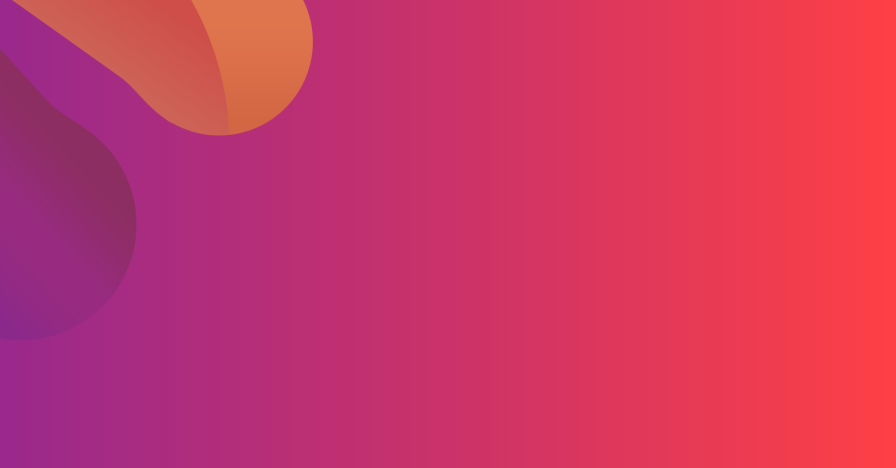
Write a Shadertoy shader that draws this background.

```glsl
// Two soft teardrop blobs, amber and plum, over a violet-to-red horizontal gradient.

// Lengths are in canvas heights, with the origin at the lower left.
const vec3 BG_LEFT  = vec3(0.600, 0.160, 0.548);
const vec3 BG_MID   = vec3(0.795, 0.197, 0.412);
const vec3 BG_RIGHT = vec3(0.995, 0.250, 0.272);

const vec2  AMBER_CENTER = vec2(0.468, 0.911);
const vec2  AMBER_DIR    = vec2(0.815, -0.580);
const float AMBER_RADIUS = 0.2005;
const float AMBER_EDGE   = 0.184;
const vec3  AMBER_TOP    = vec3(0.875, 0.460, 0.305);
const vec3  AMBER_BOTTOM = vec3(0.825, 0.400, 0.265);

// Coral overlay, bounded on the right by a large circle
const vec2  ARC_CENTER  = vec2(-0.136, 0.691);
const float ARC_RADIUS  = 0.626;
const vec3  CORAL_INNER = vec3(0.810, 0.305, 0.285);
const vec3  CORAL_OUTER = vec3(0.802, 0.385, 0.340);

const vec2  PLUM_CENTER = vec2(0.0446, 0.520);
const vec2  PLUM_DIR    = vec2(0.673, -0.740);
const float PLUM_RADIUS = 0.247;
const float PLUM_EDGE   = 0.220;
const vec3  PLUM_SHADOW = vec3(0.550, 0.180, 0.385);
const vec3  PLUM_BODY   = vec3(0.598, 0.167, 0.500);
const vec3  PLUM_DEEP   = vec3(0.535, 0.160, 0.550);

const float BLEND = 0.025;

float smoothUnion(float a, float b, float k) {
    float h = max(k - abs(a - b), 0.0) / k;
    return min(a, b) - 0.25 * h * h * k;
}

// A disc with a broad tail: along runs towards the tip, across points out of the tail's edge
float blobDistance(vec2 q, vec2 along, vec2 across, float radius, float edge) {
    float disc = length(q) - radius;
    float tail = max(dot(q, across) - edge, dot(q, along));
    return smoothUnion(disc, tail, BLEND);
}

// Antialiased coverage of the inside of a distance field
float coverage(float d) {
    float pixel = 1.0 / iResolution.y;
    return 1.0 - smoothstep(-0.75 * pixel, 0.75 * pixel, d);
}

vec3 background(float u) {
    vec3 leftHalf = mix(BG_LEFT, BG_MID, clamp(2.0 * u, 0.0, 1.0));
    return mix(leftHalf, BG_RIGHT, clamp(2.0 * u - 1.0, 0.0, 1.0));
}

vec3 plumColor(float h) {
    vec3 lower = mix(PLUM_BODY, PLUM_DEEP, smoothstep(0.0, 1.0, -h));
    return mix(lower, PLUM_SHADOW, smoothstep(0.0, 0.9, h));
}

vec3 amberColor(vec2 p, float h) {
    vec3 amber = mix(AMBER_BOTTOM, AMBER_TOP, smoothstep(0.70, 0.98, p.y));
    vec3 coral = mix(CORAL_INNER, CORAL_OUTER, clamp(h, 0.0, 1.0));
    return mix(amber, coral, coverage(length(p - ARC_CENTER) - ARC_RADIUS));
}

void mainImage(out vec4 fragColor, in vec2 fragCoord) {
    vec2 p = fragCoord / iResolution.y;
    vec3 color = background(fragCoord.x / iResolution.x);

    // Plum blob, tail towards the upper left
    vec2 q = p - PLUM_CENTER;
    vec2 across = vec2(-PLUM_DIR.y, PLUM_DIR.x);
    float d = blobDistance(q, PLUM_DIR, across, PLUM_RADIUS, PLUM_EDGE);
    color = mix(color, plumColor(dot(q, across) / PLUM_EDGE), coverage(d));

    // Amber blob, tail running off the top edge
    q = p - AMBER_CENTER;
    across = vec2(AMBER_DIR.y, -AMBER_DIR.x);
    d = blobDistance(q, AMBER_DIR, across, AMBER_RADIUS, AMBER_EDGE);
    color = mix(color, amberColor(p, dot(q, across) / AMBER_EDGE), coverage(d));

    fragColor = vec4(color, 1.0);
}
```
